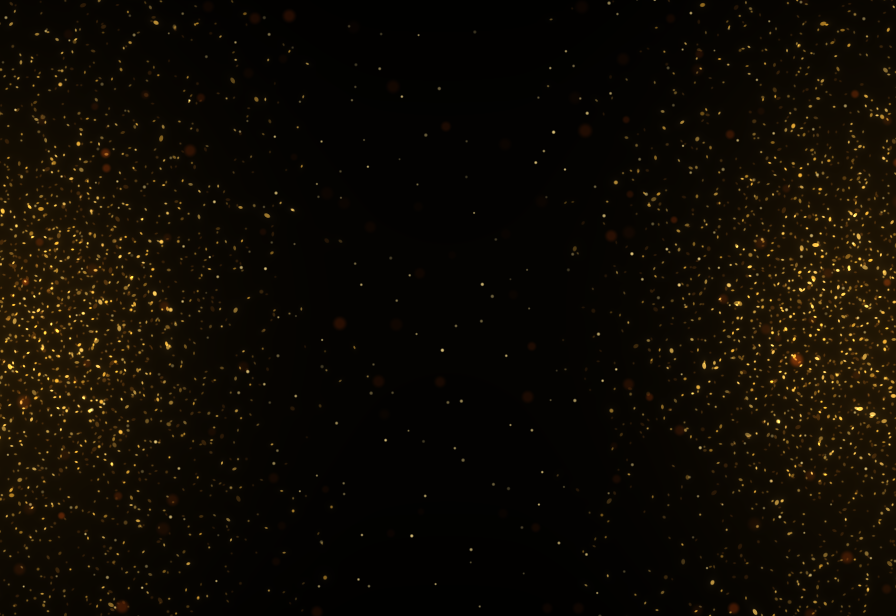
Write a Shadertoy shader that draws this background.

```glsl
// Gold dust on black: two dense swarms of sparks at the left and right sides,
// thinning to a few pale stars in the middle. Each layer is a jittered grid
// whose cells are filled at random according to a smooth density field.

#define LEFT_CORE vec2(0.075, 0.48)
#define RIGHT_CORE vec2(0.905, 0.48)
#define CORE_SIZE vec2(0.10, 0.17)
#define DUST_REACH 0.43
#define DUST_GAIN 1.0
#define EMBER_GAIN 0.42
#define GLOW_GAIN 1.0

const vec3 GOLD = vec3(1.0, 0.72, 0.20);
const vec3 PALE = vec3(1.0, 0.88, 0.55);
const vec3 AMBER = vec3(0.85, 0.47, 0.12);
const vec3 EMBER = vec3(0.85, 0.28, 0.04);

vec3 hash3(vec2 cell, float seed) {
    vec3 h = fract((cell.xyx + seed) * vec3(0.1031, 0.1030, 0.0973));
    h += dot(h, h.yxz + 33.33);
    return fract((h.xxy + h.yzz) * h.zyx);
}

float bell(vec2 v) {
    return exp(-dot(v, v));
}

// Chance of a spark at a place given in canvas fractions
float dustDensity(vec2 uv) {
    float core = bell((uv - LEFT_CORE) / CORE_SIZE)
               + bell((uv - RIGHT_CORE) / CORE_SIZE);
    float sideDistance = min(uv.x, 1.0 - uv.x);
    float side = 1.0 - smoothstep(0.02, DUST_REACH, sideDistance);
    float height = (uv.y - 0.46) / 0.48;
    float band = 0.22 + 0.78 * exp(-height * height);
    return clamp(0.62 * side * band + 0.65 * core, 0.0, 1.0);
}

// Small stretched flecks, brighter where the swarm is dense
vec3 dustLayer(vec2 p, float aspect, float cells, float radius, float fill, float seed) {
    vec3 light = vec3(0.0);
    vec2 home = floor(p * cells);
    float soft = 1.0 / iResolution.y;
    for (int y = -1; y <= 1; y++)
    for (int x = -1; x <= 1; x++) {
        vec2 cell = home + vec2(x, y);
        vec3 place = hash3(cell, seed);
        vec3 look = hash3(cell, seed + 57.3);
        vec2 center = (cell + place.xy) / cells;
        float density = dustDensity(center / vec2(aspect, 1.0));
        if (place.z > density * fill) continue;

        float angle = 6.2832 * look.x;
        vec2 axis = vec2(cos(angle), sin(angle));
        vec2 d = p - center;
        d = vec2(dot(d, axis), dot(d, vec2(-axis.y, axis.x)));
        d.y *= 1.0 + 0.7 * look.y;
        float size = radius * mix(0.65, 1.15, look.y);
        float dist = length(d);
        float spot = 1.0 - smoothstep(size - soft, size + soft, dist);
        float halo = 0.12 * exp(-dist / (size * 1.6));
        float power = mix(0.18, 1.0, look.z * look.z) * mix(0.55, 1.1, density);
        vec3 tint = mix(AMBER, mix(GOLD, PALE, look.x * 0.6), smoothstep(0.1, 0.6, look.z));
        light += tint * power * (spot + halo);
    }
    return light;
}

// Sparse pale points spread over the whole canvas
vec3 starLayer(vec2 p, float cells, float seed) {
    vec3 light = vec3(0.0);
    vec2 home = floor(p * cells);
    float soft = 1.0 / iResolution.y;
    for (int y = -1; y <= 1; y++)
    for (int x = -1; x <= 1; x++) {
        vec2 cell = home + vec2(x, y);
        vec3 place = hash3(cell, seed);
        vec3 look = hash3(cell, seed + 31.7);
        float dist = length(p - (cell + place.xy) / cells);
        float size = mix(0.0012, 0.0025, look.x);
        float spot = 1.0 - smoothstep(size - soft, size + soft, dist);
        light += PALE * spot * step(place.z, 0.55) * mix(0.2, 0.85, look.y);
    }
    return light;
}

// Soft out-of-focus orange discs
vec3 emberLayer(vec2 p, float aspect, float cells, float seed) {
    vec3 light = vec3(0.0);
    vec2 home = floor(p * cells);
    for (int y = -1; y <= 1; y++)
    for (int x = -1; x <= 1; x++) {
        vec2 cell = home + vec2(x, y);
        vec3 place = hash3(cell, seed);
        vec3 look = hash3(cell, seed + 19.1);
        vec2 center = (cell + place.xy) / cells;
        float density = dustDensity(center / vec2(aspect, 1.0));
        float size = mix(0.006, 0.012, look.x);
        float disc = 1.0 - smoothstep(size * 0.4, size * 1.25, length(p - center));
        float power = mix(0.2, 1.0, look.y * look.y) * (0.3 + 0.7 * sqrt(density));
        light += EMBER * disc * power * step(place.z, 0.6);
    }
    return light * EMBER_GAIN;
}

void mainImage(out vec4 fragColor, in vec2 fragCoord) {
    vec2 uv = fragCoord / iResolution.xy;
    vec2 p = fragCoord / iResolution.y;
    float aspect = iResolution.x / iResolution.y;

    // Dim brown haze, strongest at the side edges
    float sides = bell((uv - vec2(0.0, 0.45)) / vec2(0.20, 0.42))
                + bell((uv - vec2(1.0, 0.47)) / vec2(0.20, 0.46));
    vec3 color = vec3(0.014, 0.010, 0.003) * (0.3 + 0.7 * sin(3.1416 * uv.y));
    color += GLOW_GAIN * (vec3(0.075, 0.048, 0.006) * sides
           + vec3(0.030, 0.020, 0.005) * dustDensity(uv));

    // Dust from fine to coarse, then stars and embers
    color += DUST_GAIN * dustLayer(p, aspect, 78.0, 0.0022, 0.95, 11.0);
    color += DUST_GAIN * dustLayer(p, aspect, 47.0, 0.0032, 0.75, 173.0);
    color += DUST_GAIN * dustLayer(p, aspect, 25.0, 0.0046, 0.60, 331.0);
    color += starLayer(p, 19.0, 509.0);
    color += emberLayer(p, aspect, 11.0, 733.0);

    fragColor = vec4(clamp(color, 0.0, 1.0), 1.0);
}
```
